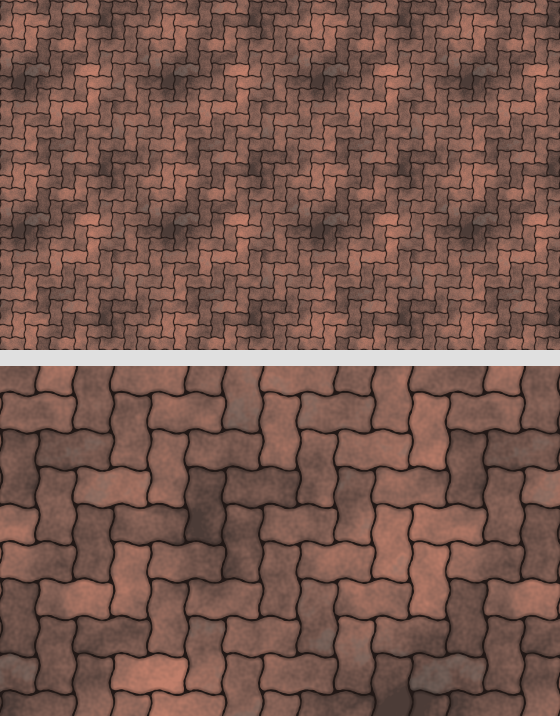
Top: the whole. Bottom: its middle third, enlarged.
Write a Shadertoy shader that draws this texture.

```glsl
// Herringbone paving of wavy interlocking clay bricks with soft stains.

const float TAU = 6.2831853;
const float CELLS_ACROSS = 45.0;  // brick widths along the canvas
const float PERIOD = 12.0;        // cells before the wear repeats
const float WAVE = 0.06;          // sideways swing of the joints
const float JOINT = 0.025;        // half width of a joint
const float CORNER = 0.13;        // corner radius of a brick
const float BEVEL = 0.10;         // width of the worn rim
const float RIM_SHADE = 0.76;     // brightness at the rim
const float BRICK_SPREAD = 0.36;  // tone difference between bricks
const float CLOUDS = 0.62;        // strength of the mottling
const float WEATHER = 0.42;       // strength of the broad variation
const float GRAIN = 0.14;         // strength of the fine speckle

const vec3 JOINT_COLOR = vec3(0.13, 0.095, 0.085);
const vec3 SLATE = vec3(0.30, 0.235, 0.215);
const vec3 CLAY = vec3(0.525, 0.383, 0.337);
const vec3 SALMON = vec3(0.75, 0.495, 0.415);
const vec3 TEAL = vec3(0.36, 0.38, 0.37);

// Patches inside one period: centre, radius, change of tone
const int PATCHES = 5;
const vec4 PATCH[PATCHES] = vec4[](
    vec4(2.4, 10.2, 1.9, -0.32),
    vec4(10.0, 3.6, 1.9, -0.28),
    vec4(8.8, 1.4, 1.5, -0.16),
    vec4(7.0, 9.8, 1.6, 0.24),
    vec4(1.8, 2.2, 1.8, 0.22));

vec2 hash22(vec2 p) {
    vec3 v = fract(p.xyx * vec3(0.1031, 0.1030, 0.0973));
    v += dot(v, v.yzx + 33.33);
    return fract((v.xx + v.yz) * v.zy);
}

float cornerSlope(vec2 corner, vec2 offset, float period) {
    float angle = TAU * hash22(mod(corner, period) + period).x;
    return dot(vec2(cos(angle), sin(angle)), offset);
}

// Gradient noise that wraps after the given number of lattice steps
float gradientNoise(vec2 p, float period) {
    vec2 i = floor(p), f = fract(p);
    vec2 u = f * f * f * (f * (f * 6.0 - 15.0) + 10.0);
    vec2 e = vec2(0.0, 1.0);
    float low = mix(cornerSlope(i, f, period),
                    cornerSlope(i + e.yx, f - e.yx, period), u.x);
    float high = mix(cornerSlope(i + e.xy, f - e.xy, period),
                     cornerSlope(i + e.yy, f - e.yy, period), u.x);
    return mix(low, high, u.y);
}

float clouds(vec2 p) {
    float sum = 0.0, weight = 0.5, scale = 1.0;
    for (int i = 0; i < 4; i++) {
        sum += weight * gradientNoise(p * scale, PERIOD * scale);
        weight *= 0.62;
        scale *= 2.0;
    }
    return sum;
}

float patchTone(vec2 p) {
    float tone = 0.0;
    for (int i = 0; i < PATCHES; i++) {
        vec2 d = p - PATCH[i].xy;
        d -= PERIOD * round(d / PERIOD);
        tone += PATCH[i].w * exp(-dot(d, d) / (PATCH[i].z * PATCH[i].z));
    }
    return tone;
}

float roundBox(vec2 p, vec2 halfSize, float radius) {
    vec2 q = abs(p) - halfSize + radius;
    return length(max(q, 0.0)) + min(max(q.x, q.y), 0.0) - radius;
}

// Signed distance to the brick around p; also gives its lower left cell
float herringbone(vec2 p, out vec2 brick) {
    vec2 cell = floor(p);
    float stepIndex = mod(cell.x + cell.y, 4.0);
    vec2 axis = stepIndex < 1.5 ? vec2(1.0, 0.0) : vec2(0.0, 1.0);
    brick = cell - axis * mod(stepIndex, 2.0);
    vec2 halfSize = 0.5 * (1.0 + axis);
    return roundBox(p - brick - halfSize, halfSize - JOINT, CORNER);
}

void mainImage(out vec4 fragColor, in vec2 fragCoord) {
    float pixel = CELLS_ACROSS / iResolution.x;
    vec2 p = fragCoord * pixel;

    // Bend the grid so that every joint becomes an S curve
    vec2 bent = p + WAVE * vec2(1.0, -1.0) * sin(TAU * p.yx);
    vec2 brick;
    float d = herringbone(bent, brick);
    vec2 random = hash22(mod(brick, PERIOD) + 7.0);

    // Tone from brick, mottling, weather, stains and grain
    float mottling = clouds(p + floor(random * PERIOD));
    float weather = gradientNoise(p / 3.0, PERIOD / 3.0);
    float stain = patchTone(p);
    float grain = gradientNoise(p * 9.0, PERIOD * 9.0);
    float tone = 0.5 + BRICK_SPREAD * (random.x - 0.5) + CLOUDS * mottling
               + WEATHER * weather + stain + GRAIN * grain;
    tone = clamp(tone, 0.0, 1.0);
    vec3 color = mix(SLATE, CLAY, min(2.0 * tone, 1.0));
    color = mix(color, SALMON, max(2.0 * tone - 1.0, 0.0));
    float tint = smoothstep(0.05, 0.35, mottling - 0.5 * stain);
    color = mix(color, TEAL, 0.35 * tint * step(0.6, random.y));

    // Worn rim, then the dark joint
    color *= mix(RIM_SHADE, 1.0, smoothstep(0.0, BEVEL, -d));
    float joint = smoothstep(-0.7 * pixel, 0.7 * pixel, d + 0.02 * grain);
    fragColor = vec4(mix(color, JOINT_COLOR, joint), 1.0);
}
```
